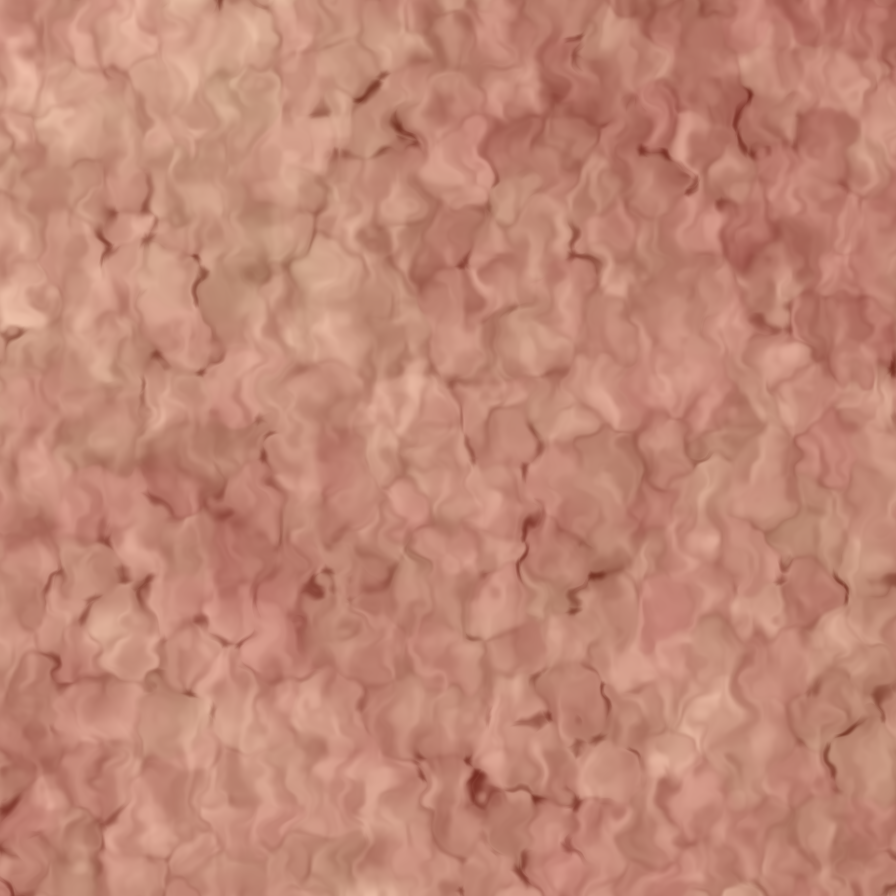
Give the GLSL for this texture, as a Shadertoy shader.

```glsl
#define TUFTS 17.0        // tufts across the canvas
#define WARP 0.013        // wobble of the tuft outlines
#define FIBRE 2.1         // contrast of the fine pile
#define TUFT_TONE 1.5     // brightness spread between tufts
#define GAP_DEPTH 3.0     // darkness of the holes between tufts
#define MID_COLOR vec3(0.757, 0.532, 0.462)
#define LIGHT_STEP vec3(0.055, 0.063, 0.060)
#define TAN_STEP vec3(0.006, 0.036, 0.018)

// Sine-free hashes
float hash(vec2 p) {
    vec3 q = fract(vec3(p.xyx) * 0.1031);
    q += dot(q, q.yzx + 33.33);
    return fract((q.x + q.y) * q.z);
}

vec2 hash2(vec2 p) {
    return vec2(hash(p), hash(p + 71.7));
}

// Smooth value noise, centred on zero
float noise(vec2 p) {
    vec2 cell = floor(p);
    vec2 f = fract(p);
    f = f * f * f * (f * (f * 6.0 - 15.0) + 10.0);
    float low = mix(hash(cell), hash(cell + vec2(1, 0)), f.x);
    float high = mix(hash(cell + vec2(0, 1)), hash(cell + vec2(1, 1)), f.x);
    return mix(low, high, f.y) - 0.5;
}

float layeredNoise(vec2 p) {
    float sum = 0.0;
    float weight = 0.6;
    for (int i = 0; i < 3; i++) {
        sum += weight * noise(p);
        p = mat2(0.8, 0.6, -0.6, 0.8) * p * 1.9 + 17.3;
        weight *= 0.55;
    }
    return sum;
}

// Three nearest tuft distances, and blended tone and hue of the tufts
void tufts(vec2 p, out vec3 near, out vec2 tint) {
    vec2 cell = floor(p);
    near = vec3(9.0);
    vec3 blend = vec3(0.0);
    for (int y = -2; y <= 2; y++) {
        for (int x = -2; x <= 2; x++) {
            vec2 id = cell + vec2(x, y);
            vec2 toTuft = id + 0.1 + 0.8 * hash2(id + 40.0) - p;
            float d = length(toTuft * vec2(1.08, 0.92));
            if (d < near.x) near = vec3(d, near.xy);
            else if (d < near.y) near = vec3(near.x, d, near.y);
            else if (d < near.z) near.z = d;
            float weight = exp(-14.0 * d * d);
            blend += weight * vec3(hash2(id + 150.0) - 0.5, 1.0);
        }
    }
    tint = blend.xy / max(blend.z, 1e-6);
}

void mainImage(out vec4 fragColor, in vec2 fragCoord) {
    vec2 uv = fragCoord / iResolution.y;
    vec2 wobble = vec2(noise(uv * 30.0), noise(uv * 30.0 + 53.0));
    wobble += 0.5 * vec2(noise(uv * 65.0 + 11.0), noise(uv * 65.0 + 91.0));
    vec2 p = uv + WARP * 2.0 * wobble;

    vec3 near;
    vec2 tint;
    tufts(p * TUFTS + 5.0, near, tint);

    // Soft creases along borders, deep holes where three tufts meet
    float patches = layeredNoise(uv * 5.0 + 23.0);
    float crease = 1.0 - smoothstep(0.0, 0.28, near.y - near.x);
    float hole = 1.0 - smoothstep(0.03, 0.30, near.z - near.x);
    hole *= smoothstep(-0.05, 0.3, noise(uv * 14.0 + 67.0) - 0.3 * patches);
    float creaseGate = smoothstep(-0.3, 0.35, noise(uv * 20.0 + 31.0));

    // Upright pile fibres and pale tips
    float fibre = noise(p * vec2(52.0, 27.0) + 7.0);
    fibre += 0.6 * noise(p * vec2(100.0, 48.0) + 19.0);
    float tip = smoothstep(0.25, 0.48, noise(uv * vec2(34.0, 28.0) + 83.0));

    // Broad drift: pale tan in the upper left, redder to the upper right
    float paleCorner = 1.0 - smoothstep(0.1, 0.6, length(uv - vec2(0.12, 0.95)));
    float redCorner = 1.0 - smoothstep(0.1, 0.5, length(uv - vec2(0.9, 0.95)));

    float light = 0.15 + TUFT_TONE * tint.x + FIBRE * fibre + 1.3 * patches;
    light += 0.6 * paleCorner - 0.6 * redCorner + 0.8 * tip;
    light += 0.7 * (0.4 - near.x) - 0.9 * crease * creaseGate - GAP_DEPTH * hole;
    float tanHue = 1.1 * tint.y + 1.2 * noise(uv * 7.0 + 47.0);
    tanHue += 0.9 * noise(uv * 24.0 + 3.0) + 0.6 * paleCorner - 0.4 * redCorner;

    vec3 color = MID_COLOR + LIGHT_STEP * light + TAN_STEP * tanHue;
    fragColor = vec4(clamp(color, 0.0, 1.0), 1.0);
}
```
